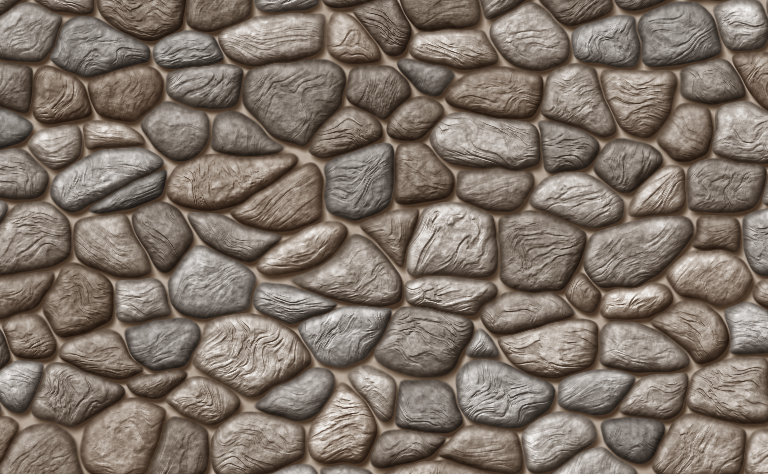
Give the GLSL for this texture, as a Shadertoy shader.

```glsl
// Dry wall of rounded river stones bedded in pale mortar.
// A weighted, warped Voronoi pattern with softened corners gives the outlines;
// domed heights with creases and grain are lit from the upper left.

#define ROWS 9.2          // stone rows per canvas height
#define STRETCH vec2(1.42, 1.0)
#define JITTER 0.72       // scatter of stone centres
#define SIZE_SPREAD 0.36  // difference between large and small stones
#define ROUNDNESS 12.5    // lower is rounder
#define GAP 0.008         // half width of the joints
#define DOME 0.20         // height of a stone
#define CREASE 0.03       // depth of the creases
#define GRAIN 0.036       // depth of the fine grain
#define MORTAR_TONE 0.71
#define LIGHT normalize(vec3(-0.32, 0.58, 0.75))

struct Stone {
    float edge;   // distance inside the outline
    vec2 local;   // position relative to the centre
    vec2 seed;    // two random values
};

vec2 hash2(vec2 p) {
    vec3 v = fract(p.xyx * vec3(0.1031, 0.1030, 0.0973));
    v += dot(v, v.yzx + 33.33);
    return fract((v.xx + v.yz) * v.zy);
}

float noise(vec2 p) {
    vec2 i = floor(p), f = fract(p);
    f = f * f * (3.0 - 2.0 * f);
    float low = mix(hash2(i).x, hash2(i + vec2(1, 0)).x, f.x);
    float high = mix(hash2(i + vec2(0, 1)).x, hash2(i + vec2(1, 1)).x, f.x);
    return mix(low, high, f.y);
}

float fbm(vec2 p) {
    float sum = 0.0, amp = 0.5;
    for (int i = 0; i < 4; i++) {
        sum += amp * noise(p);
        p = mat2(1.6, 1.2, -1.2, 1.6) * p + 7.3;
        amp *= 0.5;
    }
    return sum / 0.9375;
}

// Centre of a stone (xy) and its weight (z); odd rows are offset
vec3 site(vec2 id) {
    vec2 shift = vec2(0.5 * mod(id.y, 2.0), 0.0);
    vec2 centre = id + shift + 0.5 + JITTER * (hash2(id + 40.0) - 0.5);
    return vec3(centre, SIZE_SPREAD * (hash2(id + 91.0).x - 0.5));
}

Stone findStone(vec2 p) {
    vec2 u = p / STRETCH;
    u += 0.5 * (vec2(noise(u * 0.8 + 5.0), noise(u * 0.8 + 37.0)) - 0.5);
    u += 0.07 * (vec2(noise(p * 3.0), noise(p * 3.0 + 19.0)) - 0.5);
    vec2 cell = floor(u), owner = cell;
    float best = 1e5;
    for (int y = -2; y <= 2; y++)
    for (int x = -2; x <= 2; x++) {
        vec2 id = cell + vec2(x, y);
        vec3 s = site(id);
        float power = dot(u - s.xy, u - s.xy) - s.z;
        if (power < best) { best = power; owner = id; }
    }
    // Soft minimum of the distances to all borders
    vec3 own = site(owner);
    float sum = 0.0;
    for (int y = -2; y <= 2; y++)
    for (int x = -2; x <= 2; x++) {
        if (x == 0 && y == 0) continue;
        vec3 s = site(owner + vec2(x, y));
        float power = dot(u - s.xy, u - s.xy) - s.z;
        float border = 0.5 * (power - best) / length((s.xy - own.xy) / STRETCH);
        sum += exp(-ROUNDNESS * border);
    }
    return Stone(-log(sum) / ROUNDNESS - GAP, (u - own.xy) * STRETCH, hash2(owner + 7.0));
}

// Curved strata, each stone with its own direction
float creases(Stone s) {
    float angle = (s.seed.x - 0.5) * 2.0 + 0.2;
    float c = cos(angle), n = sin(angle);
    vec2 q = mat2(c, -n, n, c) * s.local + s.seed * 50.0;
    q += 0.4 * (vec2(noise(q * 2.3), noise(q * 2.3 + 11.0)) - 0.5);
    float ridge = abs(2.0 * fbm(q * vec2(2.2, 7.0)) - 1.0);
    return smoothstep(0.0, 0.35, ridge);
}

float height(vec2 p, Stone s) {
    float t = clamp(s.edge / 0.32, 0.0, 1.0);
    float dome = t * (2.0 - t);
    float tilt = dot(s.local, s.seed.yx - 0.5) * 0.25;
    float detail = CREASE * creases(s) * (0.3 + s.seed.y) + GRAIN * fbm(p * 10.0);
    return dome * (DOME + tilt + detail);
}

void mainImage(out vec4 fragColor, in vec2 fragCoord) {
    vec2 p = fragCoord / iResolution.y * ROWS + 20.0;
    float pixel = ROWS / iResolution.y;
    Stone s = findStone(p);

    // Surface slope and diffuse light
    vec2 e = vec2(0.022, 0.0);
    float h = height(p, s);
    float hx = height(p + e.xy, findStone(p + e.xy));
    float hy = height(p + e.yx, findStone(p + e.yx));
    vec3 normal = normalize(vec3((h - vec2(hx, hy)) / e.x, 1.0));
    float light = 0.42 + 0.76 * max(dot(normal, LIGHT), 0.0);

    // Stone tone: own shade, mottling, dark creases and shaded rim
    vec2 shade = hash2(s.seed * 517.0);
    float tone = mix(0.54, 0.75, shade.x);
    tone += 0.20 * (fbm(s.local * 2.5 + s.seed * 30.0) - 0.5);
    tone += 0.22 * (fbm(p * 13.0) - 0.5);
    tone *= mix(0.90, 1.02, creases(s));
    tone *= light * mix(0.56, 1.0, smoothstep(0.0, 0.13, s.edge));

    // Mortar with the shadow cast by the stone towards the light
    float caster = findStone(p + 0.13 * normalize(LIGHT.xy)).edge;
    float mortar = MORTAR_TONE + 0.1 * (fbm(p * 8.0) - 0.5);
    mortar *= mix(1.0, 0.4, smoothstep(-0.04, 0.08, caster));

    // Tone to colour: greyer or browner, always warmer in the dark
    vec3 warmth = mix(vec3(1.0, 1.07, 1.13), vec3(1.0, 1.21, 1.42), shade.y);
    vec3 stoneColor = pow(vec3(clamp(tone, 0.05, 0.95)), warmth);
    vec3 mortarColor = pow(vec3(mortar), vec3(1.0, 1.24, 1.5));
    float cover = smoothstep(-pixel, pixel, s.edge);
    fragColor = vec4(mix(mortarColor, stoneColor, cover), 1.0);
}
```
